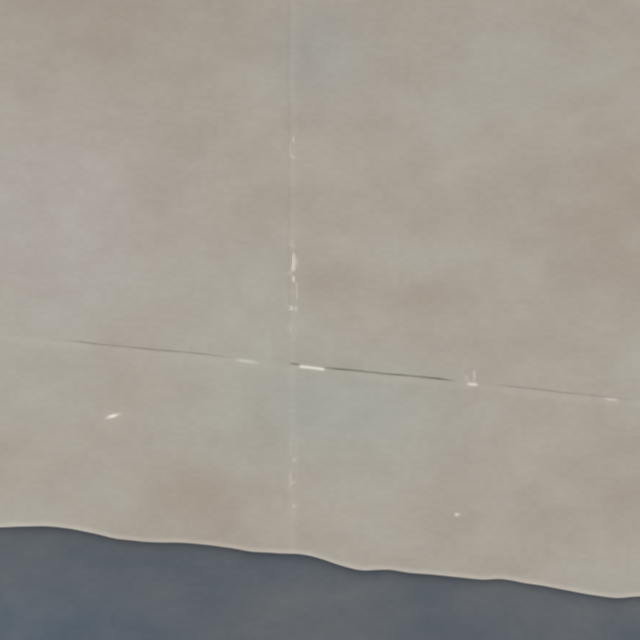
A Shadertoy shader for this texture:

```glsl
float hash(vec2 p) {
    p = fract(p * vec2(0.1031, 0.1137));
    p += dot(p, p.yx + 33.33);
    return fract((p.x + p.y) * p.x * 17.3);
}

float noise(vec2 p) {
    vec2 i = floor(p), f = fract(p);
    f = f * f * (3.0 - 2.0 * f);
    return mix(mix(hash(i), hash(i + vec2(1, 0)), f.x),
               mix(hash(i + vec2(0, 1)), hash(i + 1.0), f.x), f.y);
}

float fbm(vec2 p) {
    float sum = 0.0, amp = 0.5;
    for (int i = 0; i < 5; i++) {
        sum += amp * noise(p);
        p = mat2(1.6, 1.2, -1.2, 1.6) * p + 7.3;
        amp *= 0.5;
    }
    return sum;
}

// Soft elliptical spot
float spot(vec2 p, vec2 center, vec2 size) {
    vec2 d = (p - center) / size;
    return exp(-dot(d, d));
}

// Soft-ended interval
float span(float x, float a, float b, float soft) {
    return smoothstep(a - soft, a + soft, x) * (1.0 - smoothstep(b - soft, b + soft, x));
}

// Height of the torn lower edge of the paper
float tornEdge(float x) {
    float h = 0.177 - 0.026 * smoothstep(0.06, 0.26, x);
    h -= 0.018 * smoothstep(0.26, 0.48, x);
    h -= 0.024 * smoothstep(0.46, 0.57, x);
    h -= 0.015 * smoothstep(0.57, 0.80, x);
    h -= 0.028 * smoothstep(0.77, 0.97, x);
    return h + 0.004 * (noise(vec2(x * 28.0, 3.0)) - 0.5);
}

vec3 paperColor(vec2 p) {
    float blotch = fbm(p * vec2(5.0, 7.0) + 3.0) - 0.48;
    float mottling = fbm(p * vec2(17.0, 26.0) + 11.0) - 0.48;
    float grain = noise(p * vec2(110.0, 190.0)) - 0.5;
    vec3 col = vec3(0.663, 0.638, 0.598);
    col += blotch * vec3(0.03, 0.055, 0.06) + mottling * vec3(0.035, 0.045, 0.045);
    col += grain * 0.014;

    // Warm stains
    float warm = spot(p, vec2(0.30, 0.23), vec2(0.07, 0.05))
               + 0.8 * spot(p, vec2(0.52, 0.56), vec2(0.07, 0.05))
               + 0.8 * spot(p, vec2(0.67, 0.54), vec2(0.07, 0.03))
               + 0.8 * spot(p, vec2(0.98, 0.66), vec2(0.16, 0.20))
               + 0.7 * spot(p, vec2(0.98, 0.25), vec2(0.09, 0.08))
               + 0.6 * spot(p, vec2(0.15, 0.97), vec2(0.25, 0.09));
    col -= warm * vec3(0.023, 0.040, 0.046);

    // Cool, pale patches
    col += spot(p, vec2(0.09, 0.66), vec2(0.13, 0.13)) * vec3(0.015, 0.010, 0.030);
    col += spot(p, vec2(0.50, 0.92), vec2(0.07, 0.07)) * vec3(-0.010, 0.008, 0.020);
    col += spot(p, vec2(0.52, 0.36), vec2(0.15, 0.07)) * vec3(-0.018, 0.004, 0.010);
    return col - 0.012 * smoothstep(0.75, 1.0, p.y);
}

vec3 groundColor(vec2 p, float depth) {
    float cloud = fbm(p * vec2(9.0, 16.0) + 21.0) - 0.48;
    vec3 col = vec3(0.370, 0.390, 0.412) + cloud * vec3(0.09, 0.07, 0.04);
    col += 0.012 * (noise(p * vec2(90.0, 150.0)) - 0.5);
    col += spot(p, vec2(0.02, 0.02), vec2(0.2, 0.07)) * vec3(-0.015, 0.002, 0.016);

    // Shadow under the paper
    return col * (1.0 - 0.30 * exp(-depth / 0.007));
}

void mainImage(out vec4 fragColor, in vec2 fragCoord) {
    vec2 p = fragCoord / iResolution.xy;
    vec3 paper = paperColor(p);

    // Upright fold with flaked paint
    float foldX = p.x - 0.457 - 0.003 * (noise(vec2(p.y * 40.0, 5.0)) - 0.5);
    float fold = exp(-pow(foldX / 0.006, 2.0));
    float flakes = smoothstep(0.48, 0.80, noise(p * vec2(170.0, 110.0)));
    paper += fold * (0.012 + 0.13 * flakes * span(p.y, 0.49, 0.61, 0.025));
    paper += fold * 0.05 * flakes * (span(p.y, 0.72, 0.80, 0.03) + span(p.y, 0.18, 0.30, 0.04));
    paper -= 0.014 * exp(-pow((foldX + 0.006) / 0.003, 2.0)) * smoothstep(0.4, 0.6, p.y);

    // Slanting crease: dark line broken by worn highlights
    float crease = p.y - 0.479 + 0.104 * p.x - 0.002 * (noise(vec2(p.x * 25.0, 9.0)) - 0.5);
    float darkness = 0.10 * span(p.x, 0.11, 0.34, 0.04)
                   + 0.25 * span(p.x, 0.455, 0.468, 0.005)
                   + 0.22 * span(p.x, 0.51, 0.70, 0.02)
                   + 0.07 * span(p.x, 0.77, 0.98, 0.03);
    darkness *= 0.6 + 0.7 * noise(vec2(p.x * 45.0, 2.0));
    paper *= 1.0 - darkness * exp(-pow(crease / 0.0019, 2.0));
    paper += 0.012 * exp(-pow((crease + 0.007) / 0.006, 2.0));
    float wear = 0.20 * span(p.x, 0.468, 0.507, 0.004)
               + 0.09 * span(p.x, 0.37, 0.40, 0.01)
               + 0.16 * span(p.x, 0.731, 0.746, 0.004)
               + 0.08 * span(p.x, 0.945, 0.965, 0.006);
    paper += wear * exp(-pow((crease + 0.003) / 0.0028, 2.0));
    paper += 0.07 * flakes * spot(p, vec2(0.738, 0.415), vec2(0.012, 0.012));

    // Isolated chips
    vec2 chip = p - vec2(0.176, 0.350);
    chip.y -= 0.25 * chip.x;
    paper += 0.24 * spot(chip, vec2(0), vec2(0.009, 0.003));
    paper += 0.16 * spot(p, vec2(0.714, 0.196), vec2(0.004, 0.003));

    // Pale torn rim over the shaded ground
    float height = p.y - tornEdge(p.x);
    paper += 0.055 * exp(-pow((height - 0.003) / 0.0045, 2.0));
    vec3 ground = groundColor(p, max(-height, 0.0));
    float blur = max(0.0022, 0.8 / iResolution.y);
    fragColor = vec4(mix(ground, paper, smoothstep(-blur, blur, height)), 1.0);
}
```
